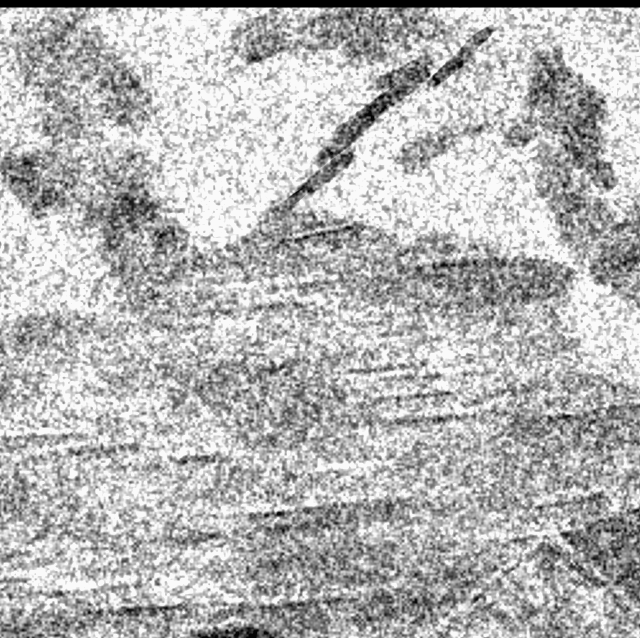
Give the GLSL for this texture, as a Shadertoy shader.

```glsl
// Grainy grey micrograph of a foliated rock: layered body below, pale ground with
// dark slivers and laths above, a pointed shard at lower right, a black top strip.
// Tone is built from masks, stretched noise and seams, then covered by fine grain.

const float STRIP_HEIGHT = 0.0118;
const float GRAIN_CELLS = 250.0;
const float GRAIN_AMOUNT = 1.05;
const float FOLIATION_TILT = 0.09;
const int SEAM_COUNT = 26;
const float PALE_TONE = 0.92;
const float LAYER_TONE = 0.65;
const float PATCH_TONE = 0.55;
const float LATH_TONE = 0.50;
const float SLIVER_TONE = 0.30;
const float SHARD_TONE = 0.70;

float hash(vec2 p) {
    vec3 q = fract(vec3(p.xyx) * 0.1031);
    q += dot(q, q.yzx + 33.33);
    return fract((q.x + q.y) * q.z);
}

float noise(vec2 p) {
    vec2 i = floor(p), f = fract(p);
    f = f * f * (3.0 - 2.0 * f);
    float low = mix(hash(i), hash(i + vec2(1, 0)), f.x);
    float high = mix(hash(i + vec2(0, 1)), hash(i + vec2(1, 1)), f.x);
    return mix(low, high, f.y);
}

float fbm(vec2 p) {
    float sum = 0.0, amp = 0.5;
    for (int i = 0; i < 4; i++) {
        sum += amp * noise(p);
        p = mat2(1.6, 1.2, -1.2, 1.6) * p + 7.3;
        amp *= 0.5;
    }
    return sum / 0.9375;
}

vec2 rotate(vec2 p, float a) {
    float c = cos(a), s = sin(a);
    return vec2(c * p.x + s * p.y, c * p.y - s * p.x);
}

// Coverage of one rough, rounded lath
float lath(vec2 p, vec2 centre, vec2 size, float angle, float soft) {
    vec2 q = abs(rotate(p - centre, angle)) / size;
    float d = pow(dot(q * q, q), 1.0 / 3.0) - 1.0;
    d += 0.9 * (fbm(p * 24.0 + centre * 50.0) - 0.5);
    return 1.0 - smoothstep(-soft, soft, d);
}

// Laths strung along a line with jittered place, size and direction
float scatter(vec2 p, vec2 from, vec2 to, vec2 spread, vec2 size, float angle, int count, float seed) {
    float cover = 0.0;
    for (int i = 0; i < count; i++) {
        vec2 key = vec2(float(i) + 3.0, seed);
        vec2 jitter = vec2(hash(key), hash(key + 17.0)) - 0.5;
        vec2 centre = mix(from, to, (float(i) + 0.5) / float(count)) + 2.0 * spread * jitter;
        float grow = mix(0.6, 1.2, hash(key + 41.0));
        cover = max(cover, lath(p, centre, size * grow, angle + 0.3 * jitter.x, 0.22)
                           * mix(0.7, 1.0, hash(key + 67.0)));
    }
    return cover;
}

// Thin pale seams, each with a dark shadow below
float seams(vec2 p) {
    float light = 0.0;
    for (int i = 0; i < SEAM_COUNT; i++) {
        vec2 key = vec2(float(i), 5.0);
        vec2 centre = vec2(hash(key), 0.03 + 0.62 * (float(i) + hash(key + 9.0)) / float(SEAM_COUNT));
        float reach = mix(0.07, 0.24, hash(key + 23.0));
        float along = (p.x - centre.x) / reach;
        float fade = smoothstep(1.0, 0.3, abs(along));
        float bend = 0.022 * (noise(vec2(p.x * 7.0, float(i) * 3.1)) - 0.5);
        float d = p.y - centre.y - FOLIATION_TILT * (p.x - centre.x) - bend;
        float width = mix(0.003, 0.006, hash(key + 31.0));
        float broken = smoothstep(0.25, 0.6, noise(vec2(p.x * 16.0, float(i))));
        light += fade * 0.22 * exp(-d * d / (width * width));
        d += 2.2 * width;
        light -= fade * broken * 0.26 * exp(-d * d / (width * width));
    }
    return light;
}

float paleGround(vec2 p) {
    float tone = PALE_TONE + 0.32 * (fbm(p * 9.0) - 0.55);
    float mottle = 0.65 * (fbm(p * 27.0 + 4.0) - 0.5);
    float patches = scatter(p, vec2(0.04, 0.92), vec2(0.18, 0.55), vec2(0.12, 0.04), vec2(0.09, 0.06), -1.1, 7, 2.0);
    patches = max(patches, scatter(p, vec2(0.36, 0.94), vec2(0.66, 0.95), vec2(0.01), vec2(0.085, 0.042), 0.25, 3, 8.0));
    tone = mix(tone, PATCH_TONE + mottle, patches);
    float laths = scatter(p, vec2(0.84, 0.92), vec2(0.97, 0.52), vec2(0.05, 0.02), vec2(0.085, 0.03), -1.05, 6, 4.0);
    laths = max(laths, scatter(p, vec2(0.63, 0.75), vec2(0.83, 0.8), vec2(0.01), vec2(0.045, 0.023), 0.3, 3, 6.0));
    laths = max(laths, lath(p, vec2(0.98, 0.62), vec2(0.08, 0.035), 0.85, 0.2));
    tone = mix(tone, LATH_TONE + mottle * 0.8, laths);
    tone = mix(tone, 0.95, lath(p, vec2(0.71, 0.71), vec2(0.095, 0.05), 0.6, 0.2));
    float slivers = scatter(p, vec2(0.44, 0.68), vec2(0.74, 0.96), vec2(0.025), vec2(0.055, 0.012), 0.6, 9, 12.0);
    return mix(tone, SLIVER_TONE + mottle, slivers);
}

float layeredBody(vec2 p) {
    vec2 q = rotate(p, FOLIATION_TILT);
    q.y += 0.025 * (noise(p * 6.0) - 0.5);
    float tone = LAYER_TONE + 0.45 * (fbm(q * vec2(5.0, 34.0)) - 0.5) + 0.32 * (fbm(q * vec2(4.0, 8.0) + 9.0) - 0.5);
    tone += 0.19 * lath(p, vec2(0.15, 0.31), vec2(0.24, 0.11), -0.25, 0.4);
    tone += 0.13 * lath(p, vec2(0.2, 0.1), vec2(0.2, 0.05), 0.0, 0.4);
    tone -= 0.13 * lath(p, vec2(0.4, 0.37), vec2(0.15, 0.07), -0.2, 0.4);
    tone -= 0.12 * lath(p, vec2(0.54, 0.07), vec2(0.24, 0.06), 0.08, 0.4);
    tone -= 0.45 * lath(p, vec2(0.38, 0.0), vec2(0.07, 0.014), 0.0, 0.3);
    return tone + seams(p);
}

void mainImage(out vec4 fragColor, in vec2 fragCoord) {
    vec2 p = fragCoord / iResolution.y;
    float pixel = 1.0 / iResolution.y;

    // Layered body under a slanting left edge and a falling right edge
    float rough = 0.05 * (fbm(p * 14.0) - 0.5);
    float slant = dot(p - vec2(0.19, 0.49), vec2(0.605, -0.796));
    float roof = min(0.68 - 0.22 * (p.x - 0.45) - p.y, 0.9 - p.x + max(0.0, 0.42 - p.y) * 3.0);
    float body = smoothstep(-0.015, 0.015, min(max(slant, 0.5 - p.y), roof) + rough);
    float tone = mix(paleGround(p), layeredBody(p), body);

    // Pointed shard with a dark rim, and the dark block on its right
    float shard = 0.155 - p.y - 0.88 * abs(p.x - 0.86) + 0.2 * rough;
    float block = min(0.16 + 0.35 * (p.x - 0.87) - p.y, p.x - 0.86);
    tone = mix(tone, 0.43 + 0.2 * (fbm(p * vec2(8.0, 40.0)) - 0.5), smoothstep(-0.004, 0.006, block));
    tone = mix(tone, 0.88, 0.8 * smoothstep(0.014, 0.0, abs(shard + 0.014)));
    tone = mix(tone, SHARD_TONE + 0.7 * (fbm(p * 28.0) - 0.5), smoothstep(-0.003, 0.003, shard));
    tone -= 0.35 * smoothstep(0.012, 0.0, abs(shard - 0.006)) * noise(p * 30.0);

    // Fine grain, then the strip
    float grain = noise(p * GRAIN_CELLS) + noise(rotate(p, 0.5) * GRAIN_CELLS * 0.62 + 40.0) - 1.0;
    tone = clamp(tone + 0.5 * GRAIN_AMOUNT * grain, 0.02, 0.98);
    tone *= 1.0 - smoothstep(-pixel, pixel, p.y - 1.0 + STRIP_HEIGHT);
    fragColor = vec4(vec3(tone), 1.0);
}
```
